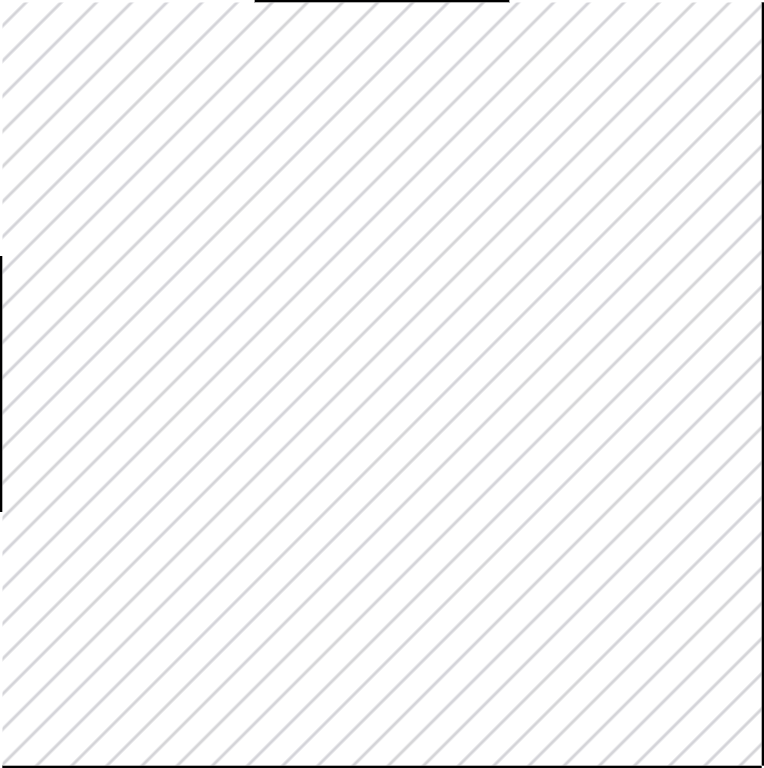
Reproduce this pattern procedurally as a WebGL 2 fragment shader.

```glsl
#version 300 es
precision highp float;
// Thin pale grey diagonal stripes on white, framed by black edge bars.

// Lengths are fractions of the canvas height.
#define PERIOD 0.0458       // horizontal distance between stripes
#define OFFSET 0.0370       // first stripe, measured from the top left corner
#define STRIPE_WIDTH 0.0039
#define BAR_WIDTH 0.0030
#define MARGIN 0.0032       // blank rim around the stripes
#define TINT_SHIFT 0.005    // drift between neutral and cool grey
#define PAPER vec3(1.0)
#define STRIPE_GREY vec3(0.832, 0.832, 0.848)
#define BAR_BLACK vec3(0.0)

uniform vec2 u_resolution;
out vec4 outColor;

// Signed distance to an axis-aligned rectangle given by two corners.
float rectDistance(vec2 p, vec2 low, vec2 high) {
  vec2 d = max(low - p, p - high);
  return max(d.x, d.y);
}

// Antialiased coverage of a shape from its signed distance.
float coverage(float dist, float blur) {
  return clamp(0.5 - dist / blur, 0.0, 1.0);
}

// Signed distance to the nearest rising 45 degree stripe.
float stripeDistance(vec2 p) {
  float phase = fract((p.x + p.y - OFFSET) / PERIOD + 0.5) - 0.5;
  return abs(phase) * PERIOD * 0.70711 - 0.5 * STRIPE_WIDTH;
}

// Full bars on the right and bottom, middle-third bars on the left and top.
float barDistance(vec2 p, vec2 size) {
  float w = BAR_WIDTH;
  float right = rectDistance(p, vec2(size.x - w, w), vec2(size.x, size.y - w));
  float bottom = rectDistance(p, vec2(w, size.y - w), vec2(size.x - w, size.y));
  float left = rectDistance(p, vec2(0.0, size.y / 3.0), vec2(w, size.y * 2.0 / 3.0));
  float top = rectDistance(p, vec2(size.x / 3.0, 0.0), vec2(size.x * 2.0 / 3.0, w));
  return min(min(right, bottom), min(left, top));
}

void main() {
  float pixel = 1.0 / u_resolution.y;
  vec2 size = vec2(u_resolution.x * pixel, 1.0);
  vec2 p = gl_FragCoord.xy * pixel;
  p.y = 1.0 - p.y; // measure down from the top

  // Stripes, with a faint drift of tint
  float drift = sin(p.x * 19.0 + p.y * 7.0) * sin(p.y * 23.0 - p.x * 5.0);
  vec3 stripeColor = STRIPE_GREY + TINT_SHIFT * drift * vec3(-0.5, -0.5, 1.0);
  float inside = coverage(rectDistance(p, vec2(MARGIN), size - MARGIN), 1.5 * pixel);
  float stripe = coverage(stripeDistance(p), max(1.4 * pixel, 0.0024));
  vec3 color = mix(PAPER, stripeColor, stripe * inside);

  // Edge bars
  color = mix(color, BAR_BLACK, coverage(barDistance(p, size), pixel));
  outColor = vec4(color, 1.0);
}
```
